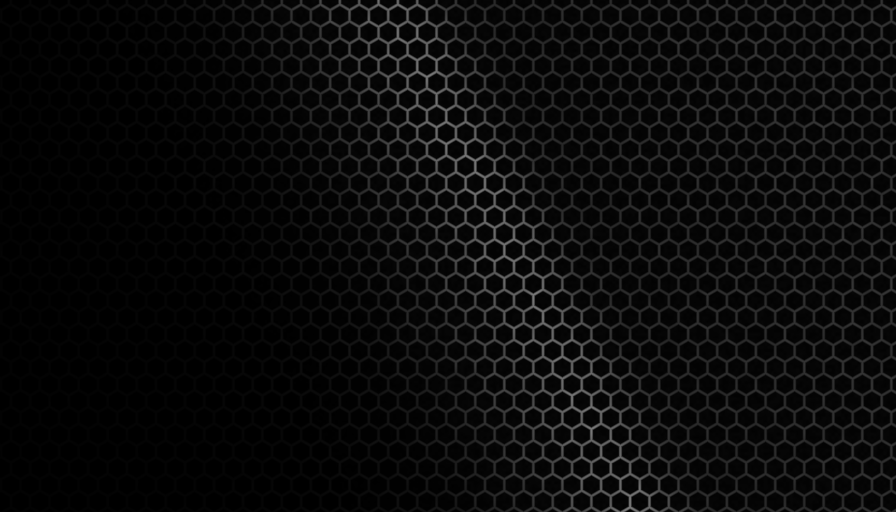
Write a WebGL 1 fragment shader that draws this pattern.

```glsl
precision highp float;
// Dark hexagonal metal mesh crossed by a slanted band of light.

uniform vec2 u_resolution;

// Lengths are fractions of the canvas width, y measured down from the top.
const float COLUMNS = 46.3;                      // cells across the canvas
const vec2 LATTICE_ORIGIN = vec2(0.0013, -0.0012);
const float WIRE_HALF_WIDTH = 0.066;             // in cell widths
const float WIRE_SOFTNESS = 0.025;
const float BAND_START = 0.437;                  // band centre at the top edge
const float BAND_SLOPE = 0.47;
const float BAND_LEFT_REACH = 0.13;
const float BAND_RIGHT_REACH = 0.055;
const float BAND_PEAK = 0.43;
const float RIGHT_NEAR = 0.15;
const float RIGHT_FAR = 0.19;
const float LEFT_FLOOR = 0.012;
const float CELL_TONE = 0.018;
const float GRAIN = 0.016;
const float WIRE_WEAR = 0.12;

float hash(vec2 p) {
  vec3 q = fract(vec3(p.xyx) * 0.1031);
  q += dot(q, q.yzx + 33.33);
  return fract((q.x + q.y) * q.z);
}

float valueNoise(vec2 p) {
  vec2 i = floor(p);
  vec2 f = fract(p);
  f = f * f * (3.0 - 2.0 * f);
  float low = mix(hash(i), hash(i + vec2(1.0, 0.0)), f.x);
  float high = mix(hash(i + vec2(0.0, 1.0)), hash(i + 1.0), f.x);
  return mix(low, high, f.y);
}

// Offset from the centre of the nearest upright hexagon of unit width.
vec2 hexOffset(vec2 p) {
  vec2 period = vec2(1.0, sqrt(3.0));
  vec2 a = mod(p, period) - 0.5 * period;
  vec2 b = mod(p - 0.5 * period, period) - 0.5 * period;
  return dot(a, a) < dot(b, b) ? a : b;
}

float hexEdgeDistance(vec2 offset) {
  vec2 o = abs(offset);
  return 0.5 - max(o.x, dot(o, vec2(0.5, 0.5 * sqrt(3.0))));
}

// Wire brightness: long fade left of the band, sharp drop to a plateau right.
float bandLight(vec2 p) {
  float d = p.x - BAND_START - BAND_SLOPE * p.y;
  float fade = exp(-pow(max(-d, 0.0) / BAND_LEFT_REACH, 1.2));
  float left = mix(LEFT_FLOOR, BAND_PEAK, fade);
  float plateau = mix(RIGHT_NEAR, RIGHT_FAR, smoothstep(0.0, 0.4, d));
  float reach = max(d, 0.0) / BAND_RIGHT_REACH;
  float right = mix(plateau, BAND_PEAK, exp(-reach * reach));
  return d < 0.0 ? left : right;
}

void main() {
  vec2 p = vec2(gl_FragCoord.x, u_resolution.y - gl_FragCoord.y) / u_resolution.x;
  vec2 cell = (p - LATTICE_ORIGIN) * COLUMNS;
  float pixel = COLUMNS / u_resolution.x;

  // Wire mesh
  float edge = hexEdgeDistance(hexOffset(cell));
  float blur = 0.6 * pixel + WIRE_SOFTNESS;
  float wire = 1.0 - smoothstep(WIRE_HALF_WIDTH - blur, WIRE_HALF_WIDTH + blur, edge);

  // Light, uneven wire finish and faint grain inside the cells
  float light = bandLight(p);
  float wear = 1.0 + WIRE_WEAR * (2.0 * valueNoise(cell * 1.7 + 40.0) - 1.0);
  float lit = smoothstep(0.0, 0.2, light);
  float fill = lit * (CELL_TONE + GRAIN * (valueNoise(cell * 6.0 + 80.0) - 0.5));

  gl_FragColor = vec4(vec3(mix(fill, light * wear, wire)), 1.0);
}
```
